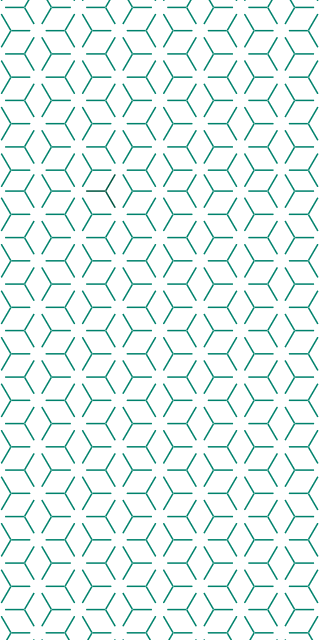
This pattern is drawn by a Shadertoy shader. Its source:

```glsl
// Teal three-armed stars on a honeycomb, with a seam between two sheets and one dark star.

const vec3  PAPER        = vec3(1.0);
const vec3  TEAL         = vec3(0.0, 0.51, 0.424);
const vec3  DARK_TEAL    = vec3(0.0, 0.33, 0.25);

// Canvas units: 1.0 is the canvas height.
const vec2  PERIOD       = vec2(97.3, 55.8) / 768.0;   // repeat across and up
const vec2  ORIGIN       = vec2(94.2, 538.7) / 768.0;  // a hexagon centre below the seam
const float SEAM_SHIFT   = 2.8 / 768.0;                // drop of the upper sheet

// Cell units: 1.0 is the hexagon side.
const float LINE_WIDTH   = 0.056;
const float CENTRE_GAP   = 0.31;   // free radius around each hexagon centre
const float JOINT_RADIUS = 0.045;  // pale spot where three arms meet
const float JOINT_FADE   = 0.4;

const float SQRT3 = 1.7320508;
const float SIXTH_TURN = 1.0471976;
const vec2  CELL = vec2(3.0, SQRT3);

// Offset from the nearest centre of the hexagonal lattice
vec2 nearestCentreOffset(vec2 p) {
    vec2 a = p - CELL * round(p / CELL);
    vec2 q = p - 0.5 * CELL;
    vec2 b = q - CELL * round(q / CELL);
    return dot(a, a) < dot(b, b) ? a : b;
}

// Ink coverage at p; also returns the joint that owns the nearest arm
float armCoverage(vec2 p, float pixel, out vec2 joint) {
    vec2 local = nearestCentreOffset(p);
    float angle = SIXTH_TURN * round(atan(local.y, local.x) / SIXTH_TURN);
    vec2 dir = vec2(cos(angle), sin(angle));
    joint = p - local + dir;

    float along = clamp(dot(local, dir), CENTRE_GAP, 1.0);
    float dist = length(local - along * dir) - 0.5 * LINE_WIDTH;
    float ink = clamp(0.5 - dist / pixel, 0.0, 1.0);

    float spot = 1.0 - smoothstep(0.0, JOINT_RADIUS, distance(p, joint));
    return ink * (1.0 - JOINT_FADE * spot);
}

void mainImage(out vec4 fragColor, in vec2 fragCoord) {
    vec2 uv = fragCoord / iResolution.y;
    vec2 toCell = CELL / PERIOD;
    float pixel = toCell.x / iResolution.y;

    // Each sheet keeps whole stars on its own side of the seam
    vec2 lowerJoint, upperJoint;
    vec2 p = (uv - ORIGIN) * toCell;
    float lower = armCoverage(p, pixel, lowerJoint);
    float upper = armCoverage(p + vec2(0.0, SEAM_SHIFT * toCell.y), pixel, upperJoint);
    float seam = 0.25 * SQRT3;
    lower *= 1.0 - step(seam, lowerJoint.y);
    upper *= step(seam, upperJoint.y);

    // The dark star sits at the joint right of the origin
    float dark = 1.0 - step(0.1, distance(lowerJoint, vec2(1.0, 0.0)));
    vec3 color = mix(PAPER, TEAL, upper);
    color = mix(color, mix(TEAL, DARK_TEAL, dark), lower);
    fragColor = vec4(color, 1.0);
}
```
